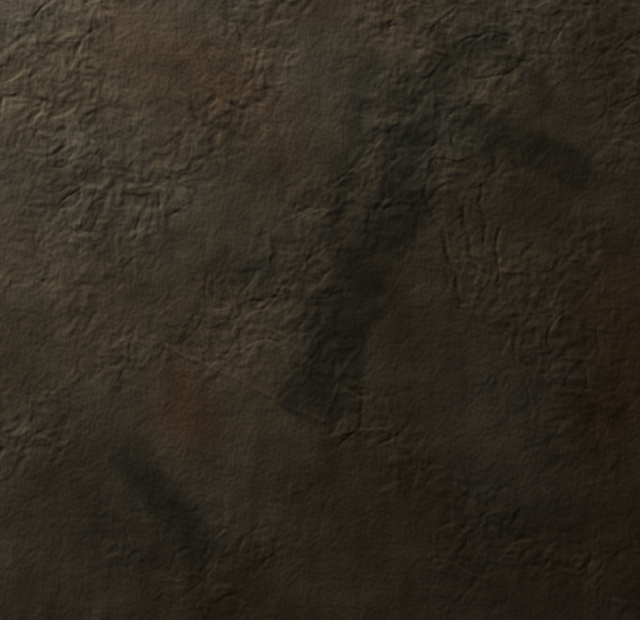
A WebGL 1 fragment shader for this texture:

```glsl
precision highp float;
// Dim, aged plaster wall: a warm light falls off from the upper left over a
// crusty relief of gradient noise, shaded by its slope toward the light.
// Soft capsules lay worn green-black brush marks, rust stains and creases.

uniform vec2 u_resolution;

#define BASE_TINT vec3(1.0, 0.915, 0.775)
#define GREY_TINT vec3(0.97, 0.945, 0.84)
#define SHADOW_WARMTH vec3(0.0, 0.012, 0.026)
#define MARK_TINT vec3(0.66, 0.72, 0.74)
#define RUST_TINT vec3(1.03, 0.88, 0.76)
#define RELIEF 2.3
#define CAVITY 0.22
#define LIGHT_STEP 0.0028
#define CRUMB_SCALE 42.0
#define WEAVE_SCALE 820.0
#define MOTTLE 0.36

vec2 hashGradient(vec2 cell) {
  vec3 h = fract(cell.xyx * vec3(0.1031, 0.1030, 0.0973));
  h += dot(h, h.yzx + 33.33);
  float angle = 6.2832 * fract((h.x + h.y) * h.z);
  return vec2(cos(angle), sin(angle));
}

// Gradient noise, about -0.7 to 0.7
float noise(vec2 p) {
  vec2 i = floor(p), f = fract(p);
  vec2 u = f * f * f * (f * (f * 6.0 - 15.0) + 10.0);
  float a = dot(hashGradient(i), f);
  float b = dot(hashGradient(i + vec2(1, 0)), f - vec2(1, 0));
  float c = dot(hashGradient(i + vec2(0, 1)), f - vec2(0, 1));
  float d = dot(hashGradient(i + vec2(1, 1)), f - vec2(1, 1));
  return mix(mix(a, b, u.x), mix(c, d, u.x), u.y);
}

float fbm(vec2 p) {
  float sum = 0.0, gain = 0.6;
  for (int i = 0; i < 4; i++) {
    sum += gain * noise(p);
    p = mat2(1.6, 1.2, -1.2, 1.6) * p + 7.3;
    gain *= 0.5;
  }
  return sum;
}

float segment(vec2 p, vec2 a, vec2 b) {
  vec2 ab = b - a;
  return length(p - a - ab * clamp(dot(p - a, ab) / dot(ab, ab), 0.0, 1.0));
}

// Soft-edged capsule: 1 inside, 0 outside
float stroke(vec2 p, vec2 a, vec2 b, float radius, float blur) {
  return 1.0 - smoothstep(radius - blur, radius + blur, segment(p, a, b));
}

float crease(vec2 p, vec2 a, vec2 b) {
  float d = segment(p, a, b) / 0.004;
  return exp(-d * d);
}

// Plaster height: crumbs, flakes and cracks where rough, creases and gouges
float height(vec2 p, float rough) {
  vec2 q = p + 0.010 * vec2(noise(p * 24.0), noise(p * 24.0 + 41.0));
  float crumbs = 0.36 * noise(q * CRUMB_SCALE) + 0.28 * noise(q * CRUMB_SCALE * 2.1);
  float flakes = smoothstep(-0.02, 0.16, noise(q * 27.0 + 9.0));
  float cracks = 1.0 - smoothstep(0.0, 0.09, abs(noise(q * 12.0 + 60.0)));
  float h = rough * (crumbs + 0.18 * flakes - 0.14 * cracks);
  h += 0.09 * noise(p * vec2(165.0, 145.0)) + 0.07 * noise(q * 15.0);
  h += 0.20 * crease(q, vec2(0.27, 0.44), vec2(0.52, 0.32));
  h += 0.14 * crease(q, vec2(0.52, 0.32), vec2(0.58, 0.45));
  for (int i = 0; i < 5; i++) {
    float k = float(i);
    vec2 top = vec2(0.685 + 0.030 * k, 0.70 - 0.035 * mod(k * 2.0, 3.0));
    vec2 run = vec2(0.045 - 0.012 * k, -0.13 + 0.012 * k);
    h -= 0.30 * crease(q, top, top + run);
  }
  return h;
}

void main() {
  vec2 p = gl_FragCoord.xy / u_resolution.y;
  float x = gl_FragCoord.x / u_resolution.x, y = p.y;

  // Light falloff, broad mottling and faint vertical runs
  float light = 0.166 + 0.155 * y - 0.045 * x - 0.10 * x * y;
  light *= 1.0 + MOTTLE * fbm(p * 4.0 + 3.0) + 0.24 * fbm(p * 16.0);
  light *= 1.0 + 0.09 * noise(p * vec2(42.0, 5.0));
  float grey = smoothstep(-0.2, 0.3, fbm(p * 3.2 + 20.0));
  vec3 color = light * mix(BASE_TINT, GREY_TINT, grey) - SHADOW_WARMTH;

  // Rust stains with ragged edges
  vec2 w = p + 0.045 * vec2(fbm(p * 8.0), fbm(p * 8.0 + 15.0));
  w += 0.014 * vec2(noise(p * 45.0), noise(p * 45.0 + 23.0));
  float rust = stroke(w, vec2(0.29, 0.38), vec2(0.30, 0.30), 0.03, 0.04);
  rust = max(rust, 0.9 * stroke(w, vec2(1.02, 0.60), vec2(0.98, 0.32), 0.05, 0.06));
  rust = max(rust, 0.6 * stroke(w, vec2(0.26, 0.98), vec2(0.48, 0.72), 0.06, 0.12));
  color *= mix(vec3(1.0), RUST_TINT, rust * 0.8);

  // Worn dark brush marks
  float mark = stroke(w, vec2(0.67, 0.77), vec2(0.58, 0.52), 0.042, 0.012);
  mark = max(mark, stroke(w, vec2(0.56, 0.50), vec2(0.51, 0.37), 0.052, 0.015));
  mark = max(mark, 0.9 * stroke(w, vec2(0.70, 0.80), vec2(0.93, 0.735), 0.038, 0.014));
  mark = max(mark, 0.75 * stroke(w, vec2(0.59, 0.90), vec2(0.54, 0.62), 0.018, 0.016));
  mark = max(mark, 0.8 * stroke(w, vec2(0.37, 0.57), vec2(0.42, 0.56), 0.032, 0.024));
  mark = max(mark, 0.75 * stroke(w, vec2(0.66, 0.85), vec2(0.78, 0.93), 0.034, 0.026));
  mark = max(mark, 0.7 * stroke(w, vec2(0.80, 0.96), vec2(0.88, 0.84), 0.015, 0.018));
  mark = max(mark, 0.7 * stroke(w, vec2(0.22, 0.25), vec2(0.32, 0.11), 0.028, 0.02));
  float wear = clamp(0.85 + 1.1 * fbm(p * 13.0 + 30.0), 0.0, 1.0);
  color *= mix(vec3(1.0), MARK_TINT, mark * wear);

  // Relief shading, dark pits and fine cloth weave
  float rough = mix(0.30, 1.0, smoothstep(-0.15, 0.25, fbm(p * 5.0 + 50.0) + 0.25 * (y - 0.45)));
  vec2 toLight = LIGHT_STEP * normalize(vec2(-0.8, 1.0));
  float farSide = height(p - toLight * 0.5, rough);
  float nearSide = height(p + toLight * 0.5, rough);
  float weave = sin(dot(p, vec2(0.45, 0.9)) * WEAVE_SCALE + 5.0 * noise(p * 18.0));
  float weaveShow = smoothstep(-0.1, 0.3, noise(p * 6.0 + 70.0));
  float shade = 1.0 + RELIEF * clamp(farSide - nearSide, -0.25, 0.22);
  shade += CAVITY * (0.5 * (farSide + nearSide) - 0.04) + 0.025 * weave * weaveShow;
  gl_FragColor = vec4(max(color * shade, 0.0), 1.0);
}
```
